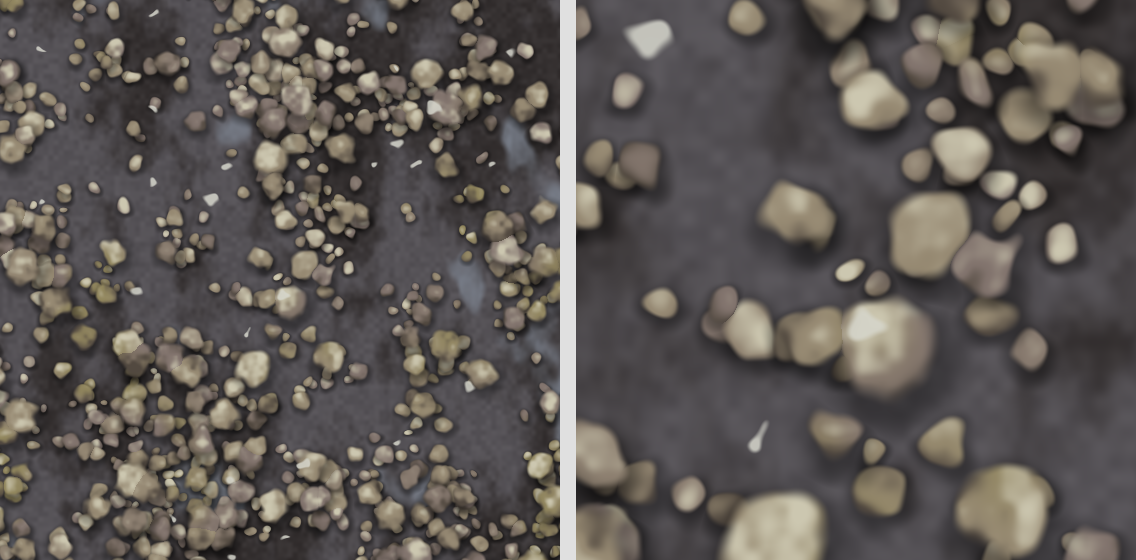
Left, the full canvas; right, a detail of the centre.
A three.js fragment shader for this texture:

```glsl
varying vec2 vUv;

#define FINEST_CELLS 42.0
#define GRAIN_DENSITY 0.72
#define CLUMP_SCALE vec2(12.0, 8.5)
#define SHADOW_DEPTH 0.36
#define SLATE vec3(0.335, 0.322, 0.340)
#define SOOT vec3(0.205, 0.187, 0.187)
#define BLUE_STAIN vec3(0.50, 0.53, 0.58)
#define BROWN vec3(0.32, 0.285, 0.25)
#define TAN vec3(0.59, 0.54, 0.45)
#define MAUVE vec3(0.51, 0.455, 0.43)
#define OLIVE vec3(0.56, 0.52, 0.33)
#define CREAM vec3(0.80, 0.78, 0.69)

float hash(vec2 p) {
  vec3 q = fract(p.xyx * 0.1031);
  q += dot(q, q.yzx + 33.33);
  return fract((q.x + q.y) * q.z);
}

float noise(vec2 p) {
  vec2 i = floor(p), f = fract(p);
  f = f * f * (3.0 - 2.0 * f);
  vec2 e = vec2(1.0, 0.0);
  return mix(mix(hash(i), hash(i + e), f.x),
             mix(hash(i + e.yx), hash(i + e.xx), f.x), f.y);
}

float fbm(vec2 p) {
  float sum = 0.0, weight = 0.57;
  for (int i = 0; i < 3; i++) {
    sum += weight * noise(p);
    p = p * 2.03 + 17.3;
    weight *= 0.5;
  }
  return sum;
}

// Stained dark wall with faint vertical streaks
vec3 wall(vec2 uv) {
  float stain = fbm(uv * vec2(8.0, 3.5) + 40.0);
  float mottle = fbm(uv * vec2(34.0, 24.0) + 9.0);
  float grit = noise(uv * 110.0);
  float tone = smoothstep(0.34, 0.62, 0.68 * stain + 0.32 * mottle);
  vec3 color = mix(SOOT, SLATE, tone) + 0.05 * (grit - 0.5);
  float blue = smoothstep(0.66, 0.82, fbm(uv * vec2(12.0, 8.0) + 71.0));
  return mix(color, BLUE_STAIN, blue * (0.3 + 0.6 * mottle));
}

// One size of soft, rounded grains, gathered in clumps
vec3 addGrains(vec3 color, vec2 uv, float cells, float density, float seed) {
  vec2 wobble = vec2(noise(uv * 55.0 + seed), noise(uv * 55.0 + seed + 50.0)) - 0.5;
  vec2 p = uv * cells + wobble * (0.12 + 0.005 * cells);
  float dome = -1.0, shadow = 0.0, up = 0.0;
  vec2 grainId = vec2(0.0);

  for (int y = -1; y <= 1; y++) {
    for (int x = -1; x <= 1; x++) {
      vec2 id = floor(p) + vec2(float(x), float(y));
      vec2 key = id + seed;
      vec2 center = id + 0.1 + 0.8 * vec2(hash(key + 3.7), hash(key + 21.1));
      float clump = smoothstep(0.38, 0.66, fbm(center / cells * CLUMP_SCALE + 5.0));
      if (hash(key + 60.3) > density * clump + 0.04) continue;

      float radius = mix(0.29, 0.53, hash(key + 90.9));
      vec2 offset = (p - center) / radius;
      float height = 1.0 - dot(offset, offset);
      float fall = length(offset + vec2(-0.1, 0.3));
      shadow = max(shadow, 1.0 - smoothstep(0.7, 1.7, fall));
      if (height > dome) {
        dome = height;
        up = offset.y;
        grainId = key;
      }
    }
  }

  // Crumbly surface lit from above
  float crumble = 0.65 * noise(uv * 58.0 + seed) + 0.35 * noise(uv * 105.0 + seed);
  float light = 0.27 + 0.32 * dome + 0.13 * up + 0.7 * (crumble - 0.5)
              + 0.4 * (hash(grainId + 7.7) - 0.5);
  vec3 body = mix(MAUVE, TAN, smoothstep(0.2, 0.7, hash(grainId + 33.0)));
  body = mix(body, OLIVE, 0.7 * smoothstep(0.55, 0.75, fbm(uv * 6.0 + 90.0)));
  vec3 grain = mix(BROWN, body, smoothstep(0.0, 0.48, light));
  grain = mix(grain, CREAM, smoothstep(0.45, 0.9, light));

  color *= 1.0 - SHADOW_DEPTH * shadow;
  return mix(color, grain, smoothstep(-0.12, 0.5, dome));
}

// Rare bright chips with ragged outlines
vec3 addChips(vec3 color, vec2 uv) {
  vec2 p = uv * 30.0 + 0.5 * vec2(noise(uv * 60.0), noise(uv * 60.0 + 31.0));
  vec2 id = floor(p);
  vec2 offset = fract(p) - 0.5;
  float size = mix(0.2, 0.42, hash(id + 12.0));
  float chip = 1.0 - smoothstep(size * 0.4, size, length(offset * vec2(1.0, 1.3)));
  float present = step(0.975, hash(id + 44.0));
  return mix(color, vec3(0.84, 0.84, 0.80), 0.85 * chip * present);
}

void main() {
  vec3 color = wall(vUv);
  float cells = FINEST_CELLS;
  // Fine, sparse grains lie below the coarse, dense ones
  for (int layer = 0; layer < 4; layer++) {
    float rank = float(layer);
    float density = GRAIN_DENSITY * min(1.0, 0.55 + 0.2 * rank);
    color = addGrains(color, vUv, cells, density, 13.0 + 37.0 * rank);
    cells /= 1.38;
  }
  color = addChips(color, vUv);
  gl_FragColor = vec4(color, 1.0);
}
```
